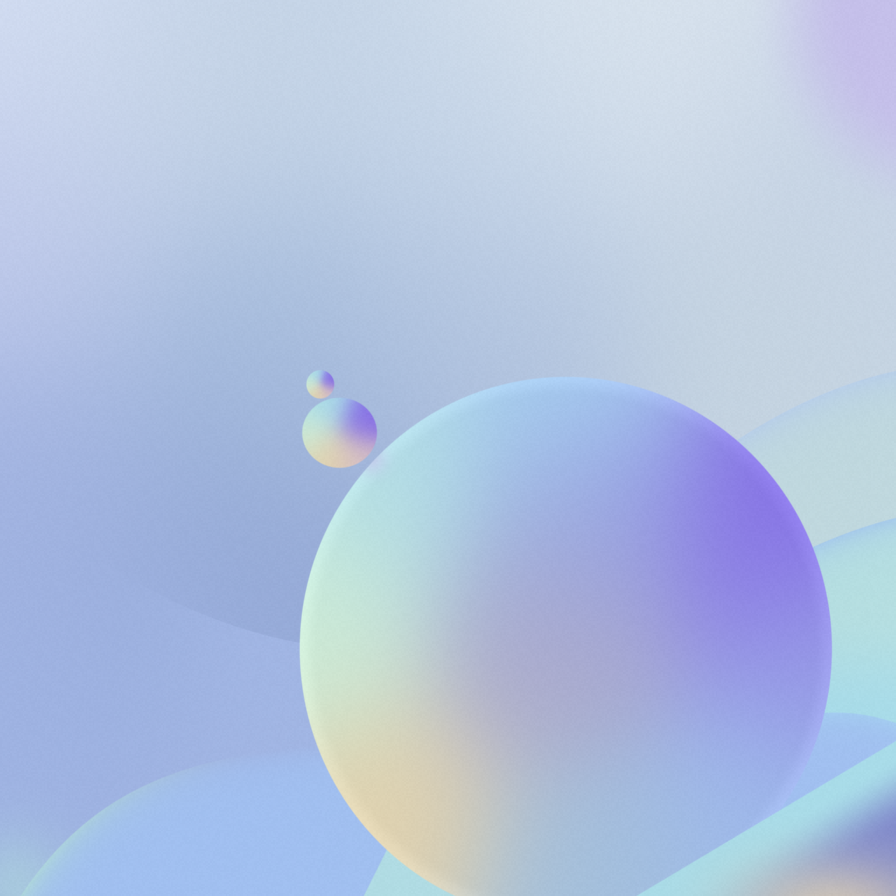
Give the GLSL for this background, as a Shadertoy shader.

```glsl
// Pastel abstract scene: a large iridescent sphere with two small beads,
// set among soft translucent waves. Colours are blended from Gaussian-weighted
// anchors; the waves are height curves and the spheres are scaled circles.
const vec2 SPHERE_POS = vec2(0.6315, 0.276), SPHERE_RADIUS = vec2(0.297, 0.3034);
const vec2 BEAD_POS = vec2(0.379, 0.517), BEAD_RADIUS = vec2(0.0417, 0.0391);
const vec2 DROP_POS = vec2(0.3575, 0.571), DROP_RADIUS = vec2(0.0155, 0.0158);
const float SKY_SPREAD = 0.18, SPHERE_SPREAD = 0.43, BEAD_SPREAD = 0.72;
const float GRAIN = 0.014, GRAIN_CELLS = 512.0;
const vec3 AQUA = vec3(0.66, 0.86, 0.91);
const vec3 BLUE = vec3(0.63, 0.75, 0.94);
const vec3 MIST = vec3(0.77, 0.83, 0.88);
const vec3 HAZE = vec3(0.63, 0.71, 0.89);
const vec3 LILAC = vec3(0.77, 0.75, 0.915);
const vec3 VIOLET = vec3(0.52, 0.43, 0.90);
const vec3 SAND = vec3(0.88, 0.82, 0.68);
const vec3 MINT = vec3(0.80, 0.92, 0.84);

float hash(vec2 p) { return fract(sin(dot(p, vec2(12.9898, 78.233))) * 43758.5453); }

float glow(vec2 p, vec2 at, vec2 size) {
    vec2 d = (p - at) / size;
    return exp(-dot(d, d));
}

// Adds one colour anchor to a weighted sum.
void anchor(inout vec4 sum, vec2 p, vec2 at, float spread, vec3 color) {
    sum += vec4(color, 1.0) * glow(p, at, vec2(spread));
}

// Weighted mean of the anchors, safe where all weights vanish.
vec3 resolve(vec4 sum) { return sum.rgb / max(sum.a, 1e-6); }

// Coverage of a shape whose signed distance is positive inside.
float cover(float d) {
    float aa = 1.0 / min(iResolution.x, iResolution.y);
    return smoothstep(-aa, aa, d);
}

vec3 skyColor(vec2 p) {
    vec4 s = vec4(0.0);
    anchor(s, p, vec2(0.00, 1.00), SKY_SPREAD, vec3(0.83, 0.87, 0.95));
    anchor(s, p, vec2(0.22, 0.90), SKY_SPREAD, vec3(0.77, 0.83, 0.90));
    anchor(s, p, vec2(0.72, 0.98), SKY_SPREAD, vec3(0.85, 0.89, 0.93));
    anchor(s, p, vec2(0.00, 0.74), SKY_SPREAD, vec3(0.75, 0.79, 0.92));
    anchor(s, p, vec2(0.00, 0.45), SKY_SPREAD, vec3(0.63, 0.70, 0.88));
    anchor(s, p, vec2(0.30, 0.61), SKY_SPREAD, vec3(0.64, 0.73, 0.86));
    anchor(s, p, vec2(0.31, 0.38), SKY_SPREAD, vec3(0.58, 0.66, 0.84));
    anchor(s, p, vec2(0.52, 0.83), SKY_SPREAD, vec3(0.78, 0.84, 0.91));
    anchor(s, p, vec2(0.52, 0.61), SKY_SPREAD, vec3(0.69, 0.76, 0.87));
    anchor(s, p, vec2(0.88, 0.62), SKY_SPREAD, MIST);
    anchor(s, p, vec2(0.95, 0.82), SKY_SPREAD, vec3(0.78, 0.83, 0.90));
    anchor(s, p, vec2(0.10, 0.18), SKY_SPREAD, vec3(0.62, 0.70, 0.885));
    return mix(resolve(s), LILAC, smoothstep(0.25, 0.13, distance(p, vec2(1.08, 0.99))));
}

vec3 sphereColor(vec2 q) {
    vec4 s = vec4(0.0);
    anchor(s, q, vec2(0.00, 1.00), SPHERE_SPREAD, vec3(0.65, 0.81, 0.94));
    anchor(s, q, vec2(-0.68, 0.65), SPHERE_SPREAD, vec3(0.70, 0.87, 0.90));
    anchor(s, q, vec2(-0.98, 0.08), SPHERE_SPREAD, MINT);
    anchor(s, q, vec2(-0.70, -0.65), SPHERE_SPREAD, SAND);
    anchor(s, q, vec2(-0.05, 0.00), SPHERE_SPREAD, vec3(0.67, 0.67, 0.80));
    anchor(s, q, vec2(0.12, 0.50), SPHERE_SPREAD, vec3(0.60, 0.65, 0.88));
    anchor(s, q, vec2(0.75, 0.50), SPHERE_SPREAD, VIOLET);
    anchor(s, q, vec2(0.95, -0.05), SPHERE_SPREAD, vec3(0.59, 0.60, 0.90));
    anchor(s, q, vec2(0.10, -0.85), SPHERE_SPREAD, vec3(0.64, 0.75, 0.86));
    anchor(s, q, vec2(0.75, -0.65), SPHERE_SPREAD, vec3(0.62, 0.73, 0.92));
    return resolve(s) + 0.04 * smoothstep(0.93, 1.0, length(q));
}

void drawBead(inout vec3 col, vec2 p, vec2 center, vec2 radius) {
    vec2 q = (p - center) / radius;
    vec4 s = vec4(0.0);
    anchor(s, q, vec2(-0.45, 0.85), BEAD_SPREAD, AQUA);
    anchor(s, q, vec2(-0.95, 0.00), BEAD_SPREAD, MINT);
    anchor(s, q, vec2(-0.35, -0.75), BEAD_SPREAD, SAND);
    anchor(s, q, vec2(0.65, -0.75), BEAD_SPREAD, vec3(0.84, 0.75, 0.77));
    anchor(s, q, vec2(0.80, 0.35), BEAD_SPREAD, VIOLET);
    col = mix(col, resolve(s), cover((1.0 - length(q)) * radius.y));
}

// Wave fill below an edge, with a rim tint that fades inward.
void drawWave(inout vec3 col, float d, vec3 fill, vec3 rim, float rimWidth) {
    col = mix(col, mix(fill, rim, exp(-max(d, 0.0) / rimWidth)), cover(d));
}

void mainImage(out vec4 fragColor, in vec2 fragCoord) {
    vec2 p = fragCoord / iResolution.xy;
    float t = p.x - 1.0;
    vec3 col = skyColor(p);
    // Faint fold at left
    float fold = 0.275 + 1.05 * (p.x - 0.42) * (p.x - 0.42) - p.y;
    col = mix(col, HAZE, cover(fold) * smoothstep(0.08, 0.30, p.x) * step(p.x, 0.6));
    // Stacked waves at right
    drawWave(col, 0.586 + 0.2155 * t - 1.24 * t * t - p.y, vec3(0.75, 0.845, 0.87), vec3(0.72, 0.81, 0.91), 0.022);
    vec3 pool = mix(AQUA, vec3(0.71, 0.87, 0.88), smoothstep(0.2, 0.32, p.y));
    drawWave(col, 0.422 + 0.25 * t - 1.1 * t * t - p.y, pool, vec3(0.65, 0.79, 0.92), 0.016);
    drawWave(col, 0.193 - 0.35 * t - 2.6 * t * t - p.y, BLUE, vec3(0.64, 0.80, 0.94), 0.015);
    // Hill at lower left, with a pale sliver beside the sphere
    if (p.x < 0.6) {
        float rise = exp((0.023 - p.x) / 0.12);
        float hill = (0.18 * (1.0 - rise) - p.y) / length(vec2(1.0, 1.5 * rise));
        vec3 rim = mix(vec3(0.68, 0.84, 0.86), HAZE, smoothstep(0.0, 0.3, p.x));
        col = mix(col, rim, 0.6 * glow(p, vec2(0.02, 0.01), vec2(0.06)));
        drawWave(col, hill, BLUE, rim, 0.018);
        col = mix(col, vec3(0.69, 0.86, 0.89), cover((p.x - 0.406 - 0.5 * p.y) * 0.894));
    }
    // Spheres
    vec2 q = (p - SPHERE_POS) / SPHERE_RADIUS;
    vec3 ball = mix(sphereColor(q), LILAC, 0.6 * glow(p, vec2(0.415, 0.487), vec2(0.016)));
    col = mix(col, ball, cover((1.0 - length(q)) * SPHERE_RADIUS.x));
    drawBead(col, p, BEAD_POS, BEAD_RADIUS);
    drawBead(col, p, DROP_POS, DROP_RADIUS);
    // Front ribbon at lower right
    float ribbon = (0.173 + 0.597 * t - p.y) / 1.165;
    float shade = smoothstep(0.015, 0.085, ribbon) * smoothstep(0.72, 1.0, p.x);
    vec3 silk = mix(AQUA, vec3(0.50, 0.54, 0.80), shade);
    silk = mix(silk, vec3(0.83, 0.78, 0.70), 0.9 * glow(p, vec2(0.93, -0.015), vec2(0.11, 0.055)));
    col = mix(col, silk, cover(ribbon));
    col += GRAIN * (hash(floor(p * GRAIN_CELLS)) - 0.5);
    fragColor = vec4(clamp(col, 0.0, 1.0), 1.0);
}
```
